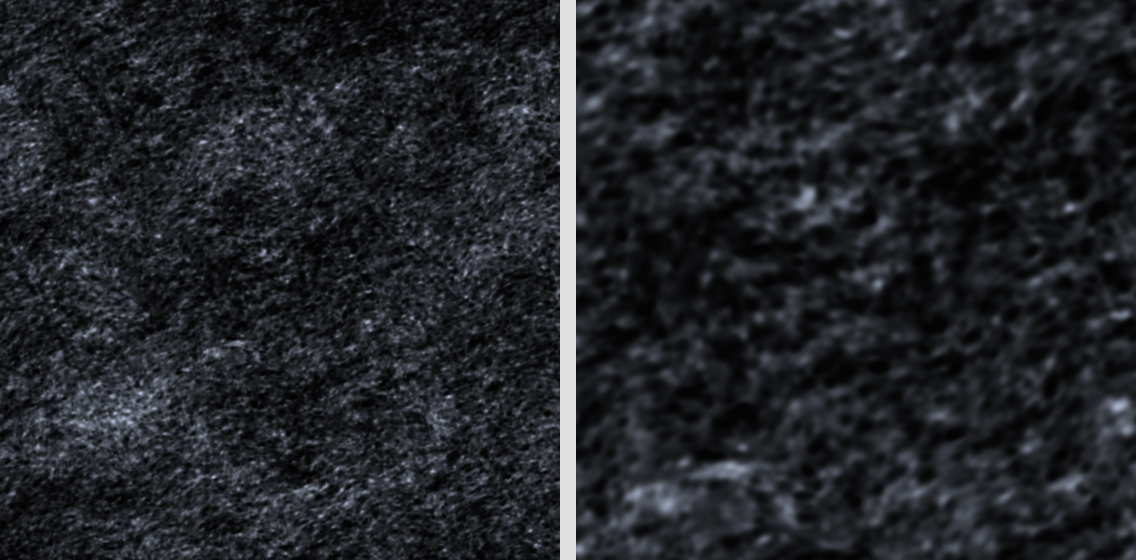
Left: the whole. Right: its middle third, enlarged.
Give the GLSL for this texture, as a WebGL 1 fragment shader.

```glsl
precision highp float;
// Dark blue-grey rough stone: fine directional grain over broad shadowy patches.

uniform vec2 u_resolution;

// Cells per canvas: x along the feature direction, y across it
const vec2 BROAD_CELLS = vec2(4.0, 6.0);
const vec2 PATCH_CELLS = vec2(10.0, 14.0);
const vec2 CLUMP_CELLS = vec2(21.0, 32.0);
const vec2 STREAK_CELLS = vec2(30.0, 80.0);
const vec2 GRAIN_CELLS = vec2(92.0, 138.0);
const vec2 FINE_CELLS = vec2(160.0, 185.0);

// Strength of each layer, in standard deviations
const float BROAD = 0.38;
const float PATCH = 0.29;
const float CLUMP = 0.20;
const float STREAK = 0.38;
const float GRAIN = 0.62;
const float FINE = 0.40;

const float PATCH_ANGLE = 0.75;
const float STREAK_ANGLE = 0.40;
const float WARP = 0.016;

// Brightness curve: base + slope * h + bend * h * h
const float TONE_BASE = 0.112;
const float TONE_SLOPE = 0.080;
const float TONE_BEND = 0.016;
const float DARKEST_HEIGHT = -2.4;
const vec3 STONE_TINT = vec3(0.94, 1.0, 1.13);

vec3 hash3(vec2 cell) {
  vec3 h = fract(cell.xyx * vec3(0.1031, 0.1030, 0.0973));
  h += dot(h, h.yxz + 33.33);
  return fract((h.xxy + h.yzz) * h.zyx);
}

vec2 rotate(vec2 p, float angle) {
  float c = cos(angle), s = sin(angle);
  return vec2(c * p.x + s * p.y, c * p.y - s * p.x);
}

// Cellular noise: one soft light or dark spot per cell, scaled to unit deviation
float spots(vec2 p, float seed) {
  vec2 cell = floor(p);
  float sum = 0.0;
  for (int y = -1; y <= 1; y++) {
    for (int x = -1; x <= 1; x++) {
      vec2 neighbour = cell + vec2(float(x), float(y));
      vec3 h = hash3(neighbour + seed);
      vec2 d = p - neighbour - h.xy;
      float falloff = max(0.0, 1.0 - dot(d, d));
      sum += (2.0 * h.z - 1.0) * falloff * falloff * falloff;
    }
  }
  return 2.585 * sum;
}

// Layered sines that make the patch outlines uneven
vec2 warp(vec2 p) {
  return WARP * (sin(p.yx * 23.0 + vec2(0.4, 2.1))
               + 0.5 * sin((p.yx + p) * 41.0 + vec2(1.7, 3.9)));
}

void main() {
  vec2 uv = gl_FragCoord.xy / min(u_resolution.x, u_resolution.y);
  vec2 patchUv = rotate(uv + warp(uv), PATCH_ANGLE);
  vec2 streakUv = rotate(uv + 0.25 * warp(uv), STREAK_ANGLE);

  // Broad light and shadow
  float height = BROAD * spots(patchUv * BROAD_CELLS, 17.0)
               + PATCH * spots(patchUv * PATCH_CELLS, 51.0)
               + CLUMP * spots(patchUv * CLUMP_CELLS, 93.0);

  // Slanted streaks, stronger in some areas than in others
  float streakArea = clamp(1.0 + 0.5 * spots(uv * PATCH_CELLS.x, 139.0), 0.2, 2.0);
  height += STREAK * streakArea * spots(streakUv * STREAK_CELLS, 171.0);

  // Fine grain
  height += GRAIN * spots(streakUv * GRAIN_CELLS, 223.0)
          + FINE * spots(streakUv * FINE_CELLS, 307.0);

  height = max(height, DARKEST_HEIGHT);
  float tone = TONE_BASE + height * (TONE_SLOPE + TONE_BEND * height);
  gl_FragColor = vec4(tone * STONE_TINT, 1.0);
}
```
